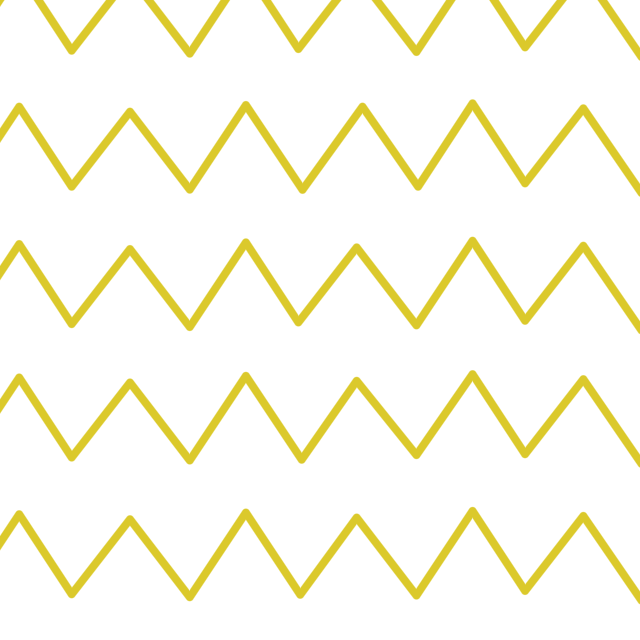
Give the GLSL for this pattern, as a WebGL 1 fragment shader.

```glsl
precision highp float;

// Rows of rounded yellow zigzag strokes on a white ground.
// A four-corner motif repeats along each row with a slight upward drift;
// small hand-drawn slips move a few corners. Distance to segments gives the ink.

uniform vec2 u_resolution;

// Lengths are hundredths of the canvas, with y measured down from the top.
const vec3 PAPER = vec3(1.0);
const vec3 INK = vec3(0.86, 0.79, 0.17);
const float HALF_WIDTH = 0.62;
const float PERIOD = 35.42;       // width of one four-corner motif
const float DRIFT = -0.26;        // vertical shift per motif
const float FIRST_ROW = -4.58;    // height of the top row's first peak
const float ROW_PITCH = 21.25;
const float ROW_JITTER = 0.24;
const vec2 PEAK_A = vec2(3.0, 0.0);
const vec2 VALLEY_A = vec2(11.2, 12.5);
const vec2 PEAK_B = vec2(20.31, 0.78);
const vec2 VALLEY_B = vec2(29.65, 12.96);
const int ROWS = 5;
const int SEGMENTS = 13;

// 1 when two whole numbers agree, otherwise 0.
float same(float a, float b) {
  return 1.0 - step(0.5, abs(a - b));
}

float rowHeight(float row) {
  return FIRST_ROW + ROW_PITCH * row
       + ROW_JITTER * sin(2.0 * max(row - 1.0, 0.0));
}

// Irregular corners: uneven middle motif and a deeper last valley.
vec2 slip(float row, float corner) {
  float second = same(row, 1.0);
  float fourth = same(row, 3.0);
  float fifth = same(row, 4.0);
  vec2 offset = same(corner, 5.0) * vec2(0.65, 0.75)
              * (second + 0.8 * fourth + 0.45 * fifth);
  offset += same(corner, 6.0) * second * vec2(0.91, -0.52);
  offset += same(corner, 7.0) * (second * vec2(0.26, -0.2)
                               + fourth * vec2(0.0, -0.58));
  offset += same(corner, 11.0) * vec2(-0.26, 1.04);
  return offset;
}

vec2 cornerPoint(float row, float corner) {
  float motif = floor((corner + 0.5) / 4.0);
  float k = corner - 4.0 * motif;
  vec2 local = k < 0.5 ? PEAK_A : k < 1.5 ? VALLEY_A
             : k < 2.5 ? PEAK_B : VALLEY_B;
  return local + vec2(PERIOD, DRIFT) * motif
       + vec2(0.0, rowHeight(row)) + slip(row, corner);
}

float segmentDistance(vec2 p, vec2 a, vec2 b) {
  vec2 ab = b - a;
  float t = clamp(dot(p - a, ab) / dot(ab, ab), 0.0, 1.0);
  return length(p - a - ab * t);
}

void main() {
  float pixel = 100.0 / u_resolution.y;
  vec2 p = gl_FragCoord.xy * pixel;
  p.y = 100.0 - p.y;

  // Nearest stroke, starting one corner left of the canvas
  float d = 1000.0;
  for (int r = 0; r < ROWS; r++) {
    float row = float(r);
    vec2 a = cornerPoint(row, -1.0);
    for (int i = 0; i < SEGMENTS; i++) {
      vec2 b = cornerPoint(row, float(i));
      d = min(d, segmentDistance(p, a, b));
      a = b;
    }
  }

  // Smooth stroke edge
  float ink = 1.0 - smoothstep(-0.8 * pixel, 0.8 * pixel, d - HALF_WIDTH);
  gl_FragColor = vec4(mix(PAPER, INK, ink), 1.0);
}
```
